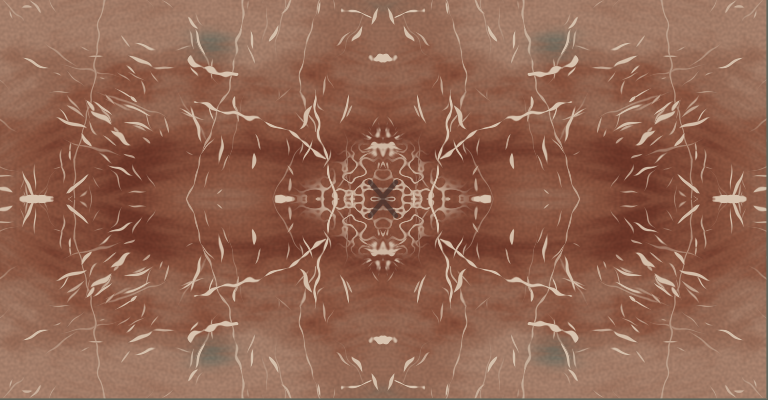
Reproduce this texture procedurally as a WebGL 2 fragment shader.

```glsl
#version 300 es
precision highp float;
// Book-matched red marble slab: four mirrored quarters with pale calcite veins.
uniform vec2 u_resolution;
out vec4 fragColor;

// Colours
const vec3 DARK_RED = vec3(0.42, 0.21, 0.155);
const vec3 RUST = vec3(0.53, 0.32, 0.24);
const vec3 TAN = vec3(0.58, 0.41, 0.33);
const vec3 PALE_TAN = vec3(0.64, 0.49, 0.41);
const vec3 CALCITE = vec3(0.85, 0.77, 0.69);
const vec3 GREY_GREEN = vec3(0.37, 0.4, 0.36);
const vec3 SHADOW = vec3(0.28, 0.2, 0.18);

// Layout, in slab heights from the mirror centre
const vec2 MIRROR_CENTRE = vec2(0.4987, 0.5025);
const vec2 FAN_CENTRE = vec2(0.87, -0.02);
const vec2 STROKE_CENTRE = vec2(0.68, 0.16);
const vec2 FLOWER_CENTRE = vec2(0, 0.135);
const float VEIN_WARP = 0.012;
const float RIM_WIDTH = 0.004;

vec2 hash2(vec2 p) {
  vec3 h = fract(p.xyx * vec3(0.1031, 0.103, 0.0973));
  h += dot(h, h.yzx + 33.33);
  return fract((h.xx + h.yz) * h.zy);
}

float gradDot(vec2 cell, vec2 f, vec2 corner) {
  float a = 6.2832 * hash2(cell + corner + 71.0).x;
  return dot(vec2(cos(a), sin(a)), f - corner);
}

float noise(vec2 p) {
  vec2 i = floor(p), f = p - i, u = f * f * (3.0 - 2.0 * f);
  return mix(mix(gradDot(i, f, vec2(0, 0)), gradDot(i, f, vec2(1, 0)), u.x),
             mix(gradDot(i, f, vec2(0, 1)), gradDot(i, f, vec2(1, 1)), u.x), u.y);
}

float fbm(vec2 p) {
  float sum = 0.0, amp = 0.6;
  for (int i = 0; i < 4; i++) { sum += amp * noise(p); p = p * 2.03 + 17.0; amp *= 0.5; }
  return sum;
}

// Soft elliptical mask
float blob(vec2 p, float x, float y, float rx, float ry) {
  vec2 d = (p - vec2(x, y)) / vec2(rx, ry);
  return exp(-dot(d, d));
}

float segment(vec2 p, vec2 a, vec2 b) {
  vec2 d = b - a;
  return length(p - a - d * clamp(dot(p - a, d) / dot(d, d), 0.0, 1.0));
}

float line(float dist, float width) {
  float aa = 0.7 / u_resolution.y;
  return (1.0 - smoothstep(width - aa, width + aa, dist)) * clamp(width / aa, 0.0, 1.0);
}

float vein(vec2 p, vec2 a, vec2 b, vec2 c, vec2 d, float width) {
  return line(min(segment(p, a, b), min(segment(p, b, c), segment(p, c, d))), width);
}

// Crack direction: steep inside, slanted outside, radial in the fan
float flowAngle(vec2 p) {
  vec2 r = p - FAN_CENTRE;
  float a = mix(1.75, 0.6, smoothstep(0.38, 0.54, p.x));
  return mix(a, atan(r.y, r.x), smoothstep(0.2, 0.09, length(r)));
}

// Scattered tapered cracks, one candidate per grid cell
float cracks(vec2 p, float cell, float width, float base, float gain, float spread) {
  float cover = 0.0;
  for (int n = 0; n < 9; n++) {
    vec2 k = floor(p / cell) + vec2(n % 3 - 1, n / 3 - 1), seed = k + cell * 900.0 + 50.0;
    vec2 h = hash2(seed), g = hash2(seed + 137.0), c = (k + h) * cell, d = p - c;
    float density = base + gain * (blob(c, STROKE_CENTRE.x, STROKE_CENTRE.y, 0.17, 0.12)
      + blob(c, 0.88, 0.0, 0.12, 0.08) + 0.5 * blob(c, 0.14, 0.06, 0.09, 0.16));
    float a = flowAngle(c) + (g.x - 0.5) * spread;
    vec2 dir = vec2(cos(a), sin(a));
    float t = dot(d, dir) / (cell * (0.3 + 0.6 * h.x));
    float w = width * (0.5 + h.y) * (1.0 - t * t);
    if (g.y < density && abs(t) < 1.0) cover = max(cover, line(abs(dot(d, vec2(-dir.y, dir.x))), w));
  }
  return cover;
}

vec3 stone(vec2 q) {
  float cloud = fbm(q * vec2(5, 8) + 3.0);
  float grain = fbm(vec2(q.x * 7.0 + q.y * 3.0, (q.y - 0.4 * q.x + 0.5 * q.x * q.x) * 38.0));
  float light = smoothstep(0.12, 0.45, q.y + 0.22 * cloud) * (0.6 + 0.4 * smoothstep(0.0, 0.3, q.x));
  light += 0.3 * smoothstep(0.75, 0.98, q.x) + 0.38 * blob(q, 0.43, 0.0, 0.12, 0.11);
  light -= 0.35 * blob(q, 0.27, 0.15, 0.17, 0.06) + 0.25 * blob(q, 0.62, 0.08, 0.12, 0.09);
  light += 0.24 + 0.3 * cloud + 0.32 * grain;
  vec3 col = mix(DARK_RED, RUST, smoothstep(-0.1, 0.4, light));
  col = mix(col, TAN, smoothstep(0.35, 0.8, light));
  col = mix(col, PALE_TAN, smoothstep(0.85, 1.35, light));
  float stain = blob(q, 0.43, 0.385, 0.06, 0.035) + 0.5 * blob(q, 0.0, 0.48, 0.08, 0.02);
  col = mix(col, GREY_GREEN, clamp(stain * (0.5 + grain), 0.0, 0.7));
  return col * (1.0 + 0.1 * noise(q * 130.0));
}

float veins(vec2 q) {
  vec2 p = q + VEIN_WARP * vec2(noise(q * 24.0), noise(q * 24.0 + 40.0));
  float w = 0.004 * (0.7 + 1.1 * noise(q * 38.0 + 9.0));
  // Main branches
  float v = 0.65 * vein(p, vec2(0.345, 0.5), vec2(0.378, 0.31), vec2(0.42, 0.2), vec2(0.49, 0), w * 0.7);
  v = max(v, vein(p, vec2(0.485, 0.355), vec2(0.45, 0.325), vec2(0.41, 0.318), vec2(0.365, 0.31), w * 1.6));
  v = max(v, vein(p, vec2(0.47, 0.24), vec2(0.33, 0.203), vec2(0.232, 0.172), vec2(0.15, 0.1), w));
  v = max(v, vein(p, vec2(0.17, 0.27), vec2(0.163, 0.17), vec2(0.145, 0.1), vec2(0.12, 0), w));
  v = max(v, 0.7 * vein(p, vec2(0.157, 0.5), vec2(0.195, 0.37), vec2(0.21, 0.27), vec2(0.17, 0.17), w * 0.6));
  v = max(v, 0.5 * vein(p, vec2(0.7, 0.5), vec2(0.73, 0.25), vec2(0.77, 0.1), vec2(0.77, 0), 0.0018));
  v = max(v, line(segment(p, vec2(0.1, 0.472), vec2(0.03, 0.457)), w));
  // Scattered cracks, bold to hairline
  v = max(v, 0.95 * cracks(p, 0.052, 0.0036, 0.1, 0.62, 0.7));
  v = max(v, 0.7 * cracks(p, 0.037, 0.0021, 0.14, 0.4, 1.6));
  v = max(v, 0.4 * cracks(p, 0.13, 0.0017, 0.5, 0.3, 0.8));
  // Lace near the centre
  float lace = 1.0 - smoothstep(0.03, 0.16, abs(noise(p * 42.0 + 5.0)));
  float mask = blob(q, 0.1, 0.0, 0.12, 0.05) + 0.7 * blob(q, 0.06, 0.08, 0.06, 0.07);
  v = max(v, 0.8 * lace * smoothstep(0.15, 0.85, mask));
  // Spiky flower
  vec2 f = q - FLOWER_CENTRE;
  float reach = 0.052 + 0.045 * noise(vec2(atan(f.y, f.x) * 7.0, 2));
  float petals = 1.0 - smoothstep(reach * 0.55, reach, length(f));
  v = max(v, 0.9 * petals * smoothstep(-0.22, 0.2, noise(p * 65.0 + 21.0)));
  // Pale knots on the axes
  float knots = blob(q, 0.0, 0.352, 0.04, 0.012) + blob(q, 0.25, 0.0, 0.03, 0.014) + blob(q, 0.87, 0.0, 0.05, 0.012);
  return max(v, smoothstep(0.4, 0.65, knots * (1.0 + noise(q * 75.0))));
}

void main() {
  vec2 q = abs(gl_FragCoord.xy - u_resolution * MIRROR_CENTRE) / u_resolution.y;
  vec3 col = mix(stone(q), CALCITE, veins(q));
  // Dark central cross
  float arms = line(segment(q, vec2(0, 0.004), vec2(0.032, 0.042)), 0.006);
  col = mix(col, SHADOW, 0.75 * max(arms, 0.7 * blob(q, 0.0, 0.0, 0.02, 0.022)));
  // Grey right and lower rim
  vec2 rim = vec2(u_resolution.x - gl_FragCoord.x, gl_FragCoord.y) / u_resolution.y;
  fragColor = vec4(mix(col, GREY_GREEN, line(min(rim.x, rim.y), RIM_WIDTH)), 1);
}
```
